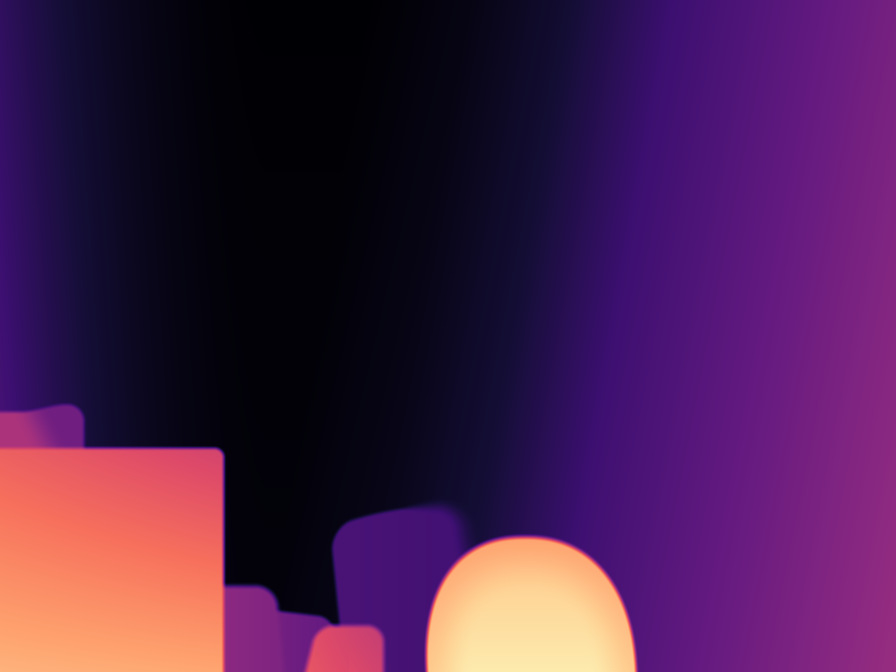
A WebGL 1 fragment shader for this texture map:

```glsl
precision highp float;
// Heat-coloured depth map: a dark hollow, a glowing box, a bright dome and small lumps.

#define SOFTNESS 0.0045
#define LEAN 0.16
#define LEFT_REACH 0.40
#define BOX_SIZE 0.333
#define DOME_CENTER 0.791
#define DOME_SIZE vec2(0.156, 0.201)
#define DOME_POWER 2.3

uniform vec2 u_resolution;

float ramp(float a, float b, float x) {
  return clamp((x - a) / (b - a), 0.0, 1.0);
}

float roundBox(vec2 p, vec2 halfSize, float radius) {
  vec2 q = abs(p) - halfSize + radius;
  return length(max(q, 0.0)) + min(max(q.x, q.y), 0.0) - radius;
}

float cover(float d, float soft) {
  return 1.0 - smoothstep(-soft, soft, d);
}

// Heat palette, ten even steps from black to pale yellow
vec3 heat(float level) {
  float t = clamp(level, 0.0, 1.0) * 10.0;
  vec3 c = vec3(0.001, 0.0, 0.014);
  c = mix(c, vec3(0.078, 0.054, 0.211), ramp(0.0, 1.0, t));
  c = mix(c, vec3(0.232, 0.060, 0.438), ramp(1.0, 2.0, t));
  c = mix(c, vec3(0.390, 0.100, 0.502), ramp(2.0, 3.0, t));
  c = mix(c, vec3(0.550, 0.161, 0.506), ramp(3.0, 4.0, t));
  c = mix(c, vec3(0.716, 0.215, 0.475), ramp(4.0, 5.0, t));
  c = mix(c, vec3(0.868, 0.288, 0.409), ramp(5.0, 6.0, t));
  c = mix(c, vec3(0.967, 0.440, 0.360), ramp(6.0, 7.0, t));
  c = mix(c, vec3(0.995, 0.624, 0.427), ramp(7.0, 8.0, t));
  c = mix(c, vec3(0.996, 0.813, 0.573), ramp(8.0, 9.0, t));
  return mix(c, vec3(0.987, 0.991, 0.750), ramp(9.0, 10.0, t));
}

// Walls rising on both sides of the dark hollow
float wallLevel(vec2 p) {
  float down = 1.0 - p.y;
  float s = p.x + LEAN * down;
  float right = 0.03 * ramp(0.55, 0.70, s) + 0.06 * ramp(0.70, 0.84, s)
              + 0.11 * ramp(0.84, 1.00, s) + 0.215 * ramp(1.00, 1.50, s);
  float left = max(1.0 - p.x / LEFT_REACH, 0.0);
  return right + (0.17 + 0.07 * down) * left * left + 0.015 * down;
}

// Dim block behind the dome, fading out to the right
float addBackBlock(float level, vec2 p) {
  vec2 q = p - vec2(0.603, 0.085);
  q.x += 0.10 * q.y - 0.10 * max(0.12 - q.y, 0.0) * step(0.0, q.x);
  q.y -= 0.16 * q.x - 1.1 * q.x * q.x;
  float d = roundBox(q, vec2(0.099, 0.156), 0.035);
  float soft = mix(SOFTNESS, 0.025, ramp(0.60, 0.70, p.x));
  return mix(level, max(level, 0.235 - 0.10 * (p.x - 0.5)), cover(d, soft));
}

// Low lumps between the box and the dome
float addLowLumps(float level, vec2 p) {
  float middle = roundBox(p - vec2(0.41, 0.0), vec2(0.088, 0.091 - 0.12 * (p.x - 0.41)), 0.025);
  level = mix(level, 0.34 - 0.5 * (p.x - 0.41), cover(middle, SOFTNESS));
  float tall = roundBox(p - vec2(0.33, 0.0), vec2(0.083 + 0.1 * (0.1 - p.y), 0.128), 0.03);
  level = mix(level, 0.40 - 0.4 * (p.x - 0.33), cover(tall, SOFTNESS * 1.4));
  vec2 q = p - vec2(0.519, 0.0);
  q.x -= 0.25 * (p.y - 0.05) * step(q.x, 0.0);
  float warm = roundBox(q, vec2(0.052, 0.069), 0.025);
  return mix(level, 0.60 - 0.7 * q.x - 0.5 * p.y, cover(warm, SOFTNESS * 1.3));
}

// Lump peeking over the box
float addUpperLump(float level, vec2 p) {
  float top = 0.387 + 0.011 * smoothstep(0.03, 0.10, p.x);
  float d = roundBox(p - vec2(0.0, 0.20), vec2(0.125, top - 0.20), 0.025);
  float tone = mix(0.47, 0.33, smoothstep(0.03, 0.09, p.x - 0.5 * (0.36 - p.y)));
  return mix(level, tone, cover(d, SOFTNESS));
}

float addBox(float level, vec2 p) {
  float d = roundBox(p, vec2(BOX_SIZE), 0.014);
  float tone = 0.84 - 0.55 * p.y - p.x * (0.08 + 0.55 * p.y);
  return mix(level, tone, cover(d, SOFTNESS));
}

float addDome(float level, vec2 p) {
  vec2 q = vec2(p.x - DOME_CENTER + 0.05 * p.y, p.y);
  vec2 e = pow(abs(q) / DOME_SIZE, vec2(DOME_POWER));
  float r = pow(e.x + e.y, 1.0 / DOME_POWER);
  float tone = 0.96 - 0.40 * p.y - 0.07 * smoothstep(0.55, 1.0, r);
  return mix(level, tone, cover((r - 1.0) * DOME_SIZE.x, SOFTNESS));
}

void main() {
  vec2 p = gl_FragCoord.xy / u_resolution * vec2(4.0 / 3.0, 1.0);
  float level = wallLevel(p);
  level = addBackBlock(level, p);
  level = addLowLumps(level, p);
  level = addUpperLump(level, p);
  level = addBox(level, p);
  level = addDome(level, p);
  gl_FragColor = vec4(heat(level), 1.0);
}
```
